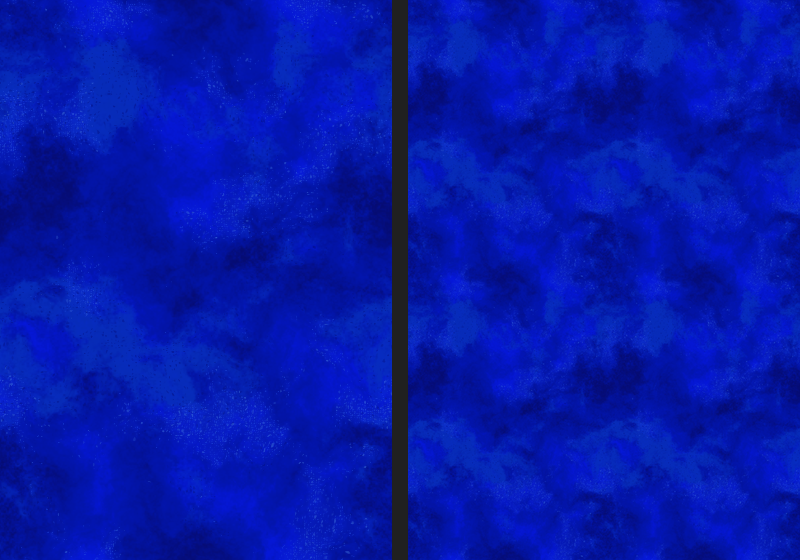
Left: one tile. Right: repeated 2 by 2.
This texture is drawn by a Shadertoy shader. Its source:

```glsl
// Integer hash of a cell that wraps at the given period
float hash(vec2 cell, vec2 period, float seed) {
    uvec2 q = uvec2(mod(cell + 0.5, period));
    uint h = q.x * 1597334677u ^ q.y * 3812015801u ^ uint(seed) * 2798796415u;
    h = (h ^ (h >> 16)) * 2146121005u;
    h = (h ^ (h >> 15)) * 2221713035u;
    h ^= h >> 16;
    return float(h & 65535u) / 65535.0;
}

float noise(vec2 uv, vec2 period, float seed) {
    vec2 p = uv * period, cell = floor(p), f = p - cell;
    f = f * f * (3.0 - 2.0 * f);
    float low = mix(hash(cell, period, seed), hash(cell + vec2(1, 0), period, seed), f.x);
    float high = mix(hash(cell + vec2(0, 1), period, seed), hash(cell + 1.0, period, seed), f.x);
    return mix(low, high, f.y);
}

float fbm(vec2 uv, vec2 period, float gain, float seed) {
    float sum = 0.0, weight = 0.5, total = 0.0;
    for (int i = 0; i < 6; i++) {
        sum += weight * noise(uv + 0.37 * float(i), period, seed + float(i));
        total += weight;
        weight *= gain;
        period *= 2.0;
    }
    return sum / total;
}

// One round dot per cell, kept where its hash falls below the density
float specks(vec2 uv, vec2 count, float density, float seed) {
    vec2 p = uv * count, cell = floor(p);
    vec2 centre = 0.3 + 0.4 * vec2(hash(cell, count, seed), hash(cell, count, seed + 1.0));
    float radius = mix(0.14, 0.34, hash(cell, count, seed + 2.0));
    float soft = 0.5 * count.y / iResolution.y + 0.04;
    float dot = 1.0 - smoothstep(radius - soft, radius + soft, length(p - cell - centre));
    float strength = mix(0.2, 1.0, hash(cell, count, seed + 4.0));
    return dot * strength * step(hash(cell, count, seed + 3.0), density);
}

void mainImage(out vec4 fragColor, in vec2 fragCoord) {
    vec2 uv = fragCoord / iResolution.xy;

    // Ragged, gently warped washes of pigment
    vec2 warp = vec2(fbm(uv, vec2(5, 7), 0.6, 11.0), fbm(uv, vec2(5, 7), 0.6, 23.0)) - 0.5;
    vec2 washUv = uv + 0.14 * warp;
    float cloud = fbm(washUv, vec2(4, 6), 0.64, 37.0);
    float patches = fbm(washUv, vec2(4, 6), 0.6, 51.0);
    float cluster = smoothstep(0.48, 0.68, fbm(uv + 0.1 * warp, vec2(6, 8), 0.62, 67.0));
    cluster *= smoothstep(0.38, 0.58, cloud);

    // Pigment grain at three fine scales
    float grain = noise(uv, vec2(91, 130), 83.0) + noise(uv, vec2(154, 220), 89.0)
        + noise(uv, vec2(245, 350), 97.0) - 1.5;
    float tone = 0.51 + 1.3 * (cloud - 0.5) + grain * mix(0.05, 0.13, smoothstep(0.4, 0.65, patches));

    // Navy through ultramarine to vivid blue
    vec3 color = mix(vec3(0.02, 0.045, 0.45), vec3(0.01, 0.08, 0.66), smoothstep(0.08, 0.53, tone));
    color = mix(color, vec3(0.02, 0.09, 0.85), smoothstep(0.47, 0.9, tone));

    // Cobalt glaze and pale haze
    float glaze = smoothstep(0.49, 0.66, patches + 0.03 * grain) * smoothstep(0.38, 0.54, cloud);
    color = mix(color, vec3(0.03, 0.19, 0.73), 0.8 * glaze);
    color = mix(color, vec3(0.06, 0.16, 0.84), 0.35 * cluster);

    // Dark spatter, then light spray gathered in clusters
    float dark = specks(uv + 0.06 * warp, vec2(112, 160), 0.4 * smoothstep(0.46, 0.6, patches), 101.0);
    color = mix(color, vec3(0.01, 0.05, 0.5), 0.5 * dark);
    float fine = specks(uv + 0.04 * warp, vec2(175, 250), 0.75 * cluster, 113.0);
    float coarse = specks(uv + 0.06 * warp, vec2(112, 160), 0.35 * cluster, 127.0);
    color = mix(color, vec3(0.13, 0.3, 0.88), 0.6 * fine);
    color = mix(color, vec3(0.25, 0.45, 0.86), 0.5 * coarse);

    fragColor = vec4(color, 1.0);
}
```
